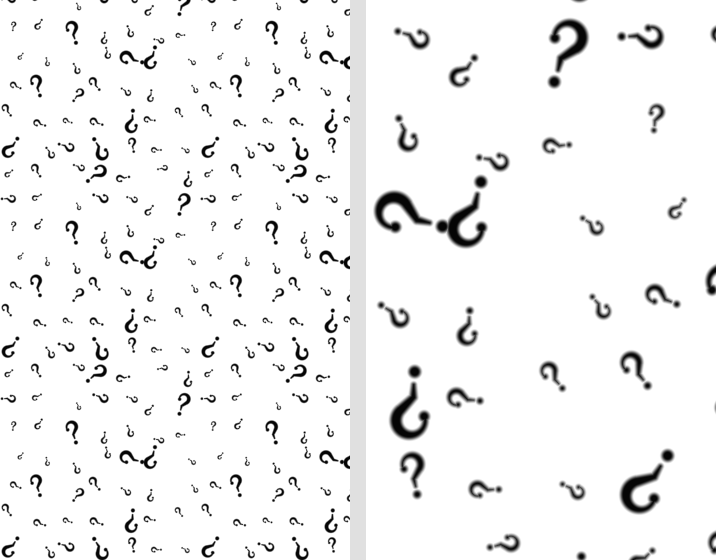
Left, the full canvas; right, a detail of the centre.
Give the GLSL for this pattern, as a Shadertoy shader.

```glsl
// Black question marks of mixed sizes, tumbled at random on white in a repeating tile.

const float PERIOD = 7.0;   // cells along each side of the repeating tile

float hash(vec2 p) {
    return fract(sin(dot(p, vec2(127.1, 311.7))) * 43758.5453);
}

// Capsule whose radius goes from ra at a to rb at b
float taper(vec2 p, vec2 a, vec2 b, float ra, float rb) {
    vec2 ab = b - a;
    float t = clamp(dot(p - a, ab) / dot(ab, ab), 0.0, 1.0);
    return length(p - a - ab * t) - mix(ra, rb, t);
}

// Question mark of height one, centred on the origin
float questionMark(vec2 p) {
    // Bowl: a ring, open at the lower left and heavier on the right
    vec2 q = p - vec2(0.0, 0.25);
    float angle = atan(q.y, q.x);
    float weight = mix(0.035, 0.077, 0.5 + 0.5 * cos(angle));
    float d = abs(angle + 1.82) < 1.02 ? 1.0 : abs(length(q) - 0.2) - weight;

    // Round terminal, curved stem and dot
    d = min(d, length(p - vec2(-0.185, 0.19)) - 0.068);
    d = min(d, taper(p, vec2(0.139, 0.107), vec2(-0.03, -0.07), 0.07, 0.048));
    d = min(d, taper(p, vec2(-0.03, -0.07), vec2(-0.03, -0.24), 0.048, 0.028));
    return min(d, length(p - vec2(-0.04, -0.42)) - 0.079);
}

void mainImage(out vec4 fragColor, in vec2 fragCoord) {
    float cellSize = 0.571 / PERIOD;
    vec2 pos = fragCoord / iResolution.x / cellSize;
    vec2 home = floor(pos);
    float dist = 1.0;

    // Nearest mark among the surrounding cells
    for (int j = -1; j <= 1; j++) {
        for (int i = -1; i <= 1; i++) {
            vec2 cell = home + vec2(i, j);
            vec2 id = mod(cell, PERIOD);

            // Large marks sit on a skewed lattice so that they stay apart
            float pick = hash(id + 3.7);
            bool large = mod(id.x + 3.0 * id.y, PERIOD) < 0.5 || pick > 0.96;
            float size = large ? mix(0.78, 0.88, pick) : mix(0.27, 0.62, pick);

            vec2 jitter = vec2(hash(id + 11.3), hash(id + 27.9)) - 0.5;
            vec2 centre = cell + 0.5 + jitter * (0.8 - 0.5 * size);
            float turn = 6.2832 * hash(id + 41.1);
            float c = cos(turn), s = sin(turn);
            vec2 local = mat2(c, -s, s, c) * (pos - centre) / size;
            dist = min(dist, questionMark(local) * size);
        }
    }

    // Soft-edged ink on white
    float edge = 0.0027 / cellSize;
    vec3 ink = vec3(0.02), paper = vec3(1.0);
    fragColor = vec4(mix(ink, paper, smoothstep(-edge, edge, dist)), 1.0);
}
```
